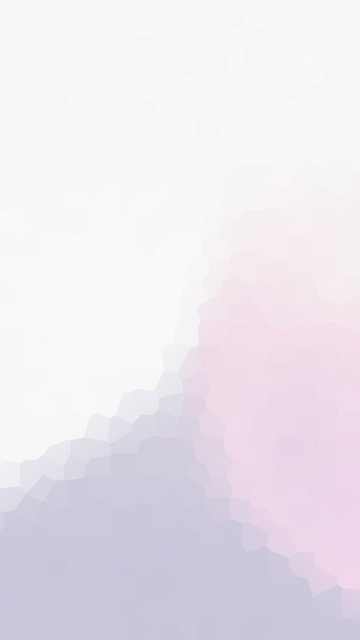
A WebGL 1 fragment shader for this background:

```glsl
precision highp float;
// Pale faceted backdrop: white sky over a lavender slope and a pink cloud, in soft Voronoi cells.

uniform vec2 u_resolution;

const float CELLS = 16.0;        // cells across the width
const float JITTER = 0.72;       // irregularity of the cell centres
const float FACET = 0.80;        // 1 = flat cells, 0 = smooth gradient
const float CELL_TINT = 0.007;   // brightness variation between cells

const vec3 WHITE = vec3(0.968, 0.968, 0.970);
const vec3 BRIGHT = vec3(0.980, 0.980, 0.978);
const vec3 LAVENDER = vec3(0.792, 0.780, 0.860);
const vec3 LILAC_GREY = vec3(0.830, 0.812, 0.870);
const vec3 PINK = vec3(0.950, 0.860, 0.912);
const vec3 PALE_PINK = vec3(0.955, 0.905, 0.932);
const vec3 ORCHID = vec3(0.932, 0.832, 0.920);
const vec3 MAUVE = vec3(0.905, 0.832, 0.900);
const vec3 CREAM = vec3(0.960, 0.932, 0.932);

vec2 hash2(vec2 p) {
  vec2 q = vec2(dot(p, vec2(127.1, 311.7)), dot(p, vec2(269.5, 183.3)));
  return fract(sin(q) * 43758.5453);
}

// Soft elliptical glow, 1 at its centre
float glow(vec2 p, vec2 centre, vec2 radius) {
  vec2 d = (p - centre) / radius;
  return exp(-dot(d, d));
}

// Height of the border between the white sky and the coloured ground
float skyline(float x) {
  return 0.222 + 0.34 * min(x, 0.65) + 0.10 * max(x - 0.65, 0.0)
       + 0.20 * smoothstep(0.45, 0.68, x);
}

// Smooth colour field over the unit canvas
vec3 backdrop(vec2 p) {
  vec3 sky = mix(WHITE, BRIGHT, glow(p, vec2(0.28, 0.52), vec2(0.35, 0.20)));

  vec3 lavender = mix(LAVENDER, LILAC_GREY, smoothstep(0.10, 0.36, p.y));

  vec3 pink = mix(PINK, PALE_PINK, smoothstep(0.42, 0.62, p.y));
  pink = mix(pink, ORCHID, glow(p, vec2(0.98, 0.21), vec2(0.30, 0.13)));
  pink = mix(pink, MAUVE, 0.8 * glow(p, vec2(0.82, 0.31), vec2(0.11, 0.09)));
  pink = mix(pink, CREAM, glow(p, vec2(0.97, 0.57), vec2(0.17, 0.07)));

  // The pink cloud's left border bends right towards the bottom
  float cloudEdge = 0.485 + 0.75 * exp(-7.0 * p.y);
  float cloud = smoothstep(-0.10, 0.11, p.x - cloudEdge);
  vec3 ground = mix(lavender, pink, cloud);

  float softness = mix(0.062, 0.13, smoothstep(0.38, 0.60, p.x));
  float skyMask = smoothstep(-softness, softness, p.y - skyline(p.x));
  return mix(ground, sky, skyMask);
}

// Colour of one cell, seen at canvas point uv
vec3 cellColour(vec2 seed, vec2 uv, vec2 grid) {
  float tint = (hash2(floor(seed) + 17.0).x - 0.5) * CELL_TINT;
  return backdrop(mix(uv, seed / grid, FACET)) + tint;
}

void main() {
  vec2 uv = gl_FragCoord.xy / u_resolution;
  vec2 grid = CELLS * vec2(1.0, u_resolution.y / u_resolution.x);
  vec2 p = uv * grid;

  // Find the two nearest cell centres
  vec2 nearest = vec2(0.0);
  vec2 second = vec2(0.0);
  float d1 = 100.0;
  float d2 = 100.0;
  for (int j = -2; j <= 2; j++) {
    for (int i = -2; i <= 2; i++) {
      vec2 cell = floor(p) + vec2(float(i), float(j));
      vec2 seed = cell + 0.5 + JITTER * (hash2(cell) - 0.5);
      vec2 offset = seed - p;
      float d = dot(offset, offset);
      if (d < d1) {
        d2 = d1;
        second = nearest;
        d1 = d;
        nearest = seed;
      } else if (d < d2) {
        d2 = d;
        second = seed;
      }
    }
  }

  // Blend the two cells across about a pixel at their border
  float border = (d2 - d1) / (2.0 * distance(nearest, second));
  float pixel = CELLS / u_resolution.x;
  float blend = clamp(0.5 + border / pixel, 0.0, 1.0);
  vec3 colour = mix(cellColour(second, uv, grid), cellColour(nearest, uv, grid), blend);

  gl_FragColor = vec4(colour, 1.0);
}
```
